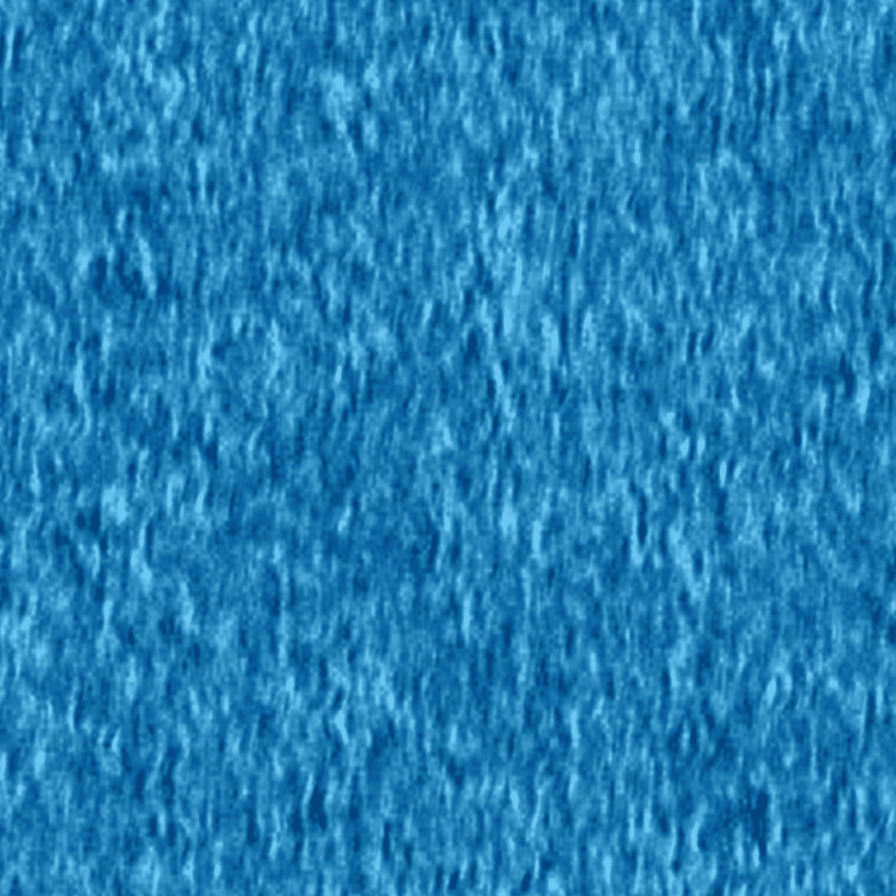
Write a WebGL 1 fragment shader that draws this texture.

```glsl
precision highp float;
uniform vec2 u_resolution;

#define STREAK_CELLS vec2(112.0, 36.0)
#define FIBRE_CELLS vec2(215.0, 70.0)
#define GRAIN_CELLS vec2(190.0, 190.0)
#define PATCH_CELLS vec2(42.0, 34.0)
#define CLOUD_CELLS vec2(7.0, 9.0)
#define LEAN 0.05
#define WOBBLE 0.004
#define RELIEF 0.4
#define CONTRAST 1.62

float hash(vec2 p) {
  return fract(sin(dot(p, vec2(127.1, 311.7))) * 43758.5453);
}

// Smooth value noise in -1..1
float noise(vec2 p) {
  vec2 cell = floor(p);
  vec2 f = smoothstep(0.0, 1.0, fract(p));
  float low = mix(hash(cell), hash(cell + vec2(1.0, 0.0)), f.x);
  float high = mix(hash(cell + vec2(0.0, 1.0)), hash(cell + 1.0), f.x);
  return 2.0 * mix(low, high, f.y) - 1.0;
}

// One column of noise, shifted vertically by its own random offset
float column(float id, float y, float seed) {
  y += 17.0 * hash(vec2(id, seed));
  float row = floor(y);
  float a = hash(vec2(id + seed, row));
  float b = hash(vec2(id + seed, row + 1.0));
  return 2.0 * mix(a, b, smoothstep(0.0, 1.0, y - row)) - 1.0;
}

// Staggered vertical threads in -1..1
float threads(vec2 p, float seed) {
  float id = floor(p.x);
  float blend = smoothstep(0.0, 1.0, p.x - id);
  return mix(column(id, p.y, seed), column(id + 1.0, p.y, seed), blend);
}

// Blue ramp from shaded to lit thread
vec3 dye(float level) {
  vec3 navy = vec3(0.01, 0.32, 0.55);
  vec3 deep = vec3(0.04, 0.40, 0.63);
  vec3 blue = vec3(0.08, 0.46, 0.67);
  vec3 azure = vec3(0.15, 0.53, 0.73);
  vec3 sky = vec3(0.23, 0.61, 0.80);
  vec3 pale = vec3(0.36, 0.73, 0.90);
  vec3 color = mix(navy, deep, clamp((level + 1.81) / 0.8, -0.6, 1.0));
  color = mix(color, blue, clamp((level + 1.01) / 0.68, 0.0, 1.0));
  color = mix(color, azure, clamp((level + 0.33) / 0.66, 0.0, 1.0));
  color = mix(color, sky, clamp((level - 0.33) / 0.71, 0.0, 1.0));
  return mix(color, pale, clamp((level - 1.04) / 0.84, 0.0, 1.4));
}

void main() {
  vec2 uv = gl_FragCoord.xy / u_resolution.y;

  // Threads lean and waver slightly
  vec2 p = uv;
  p.x += WOBBLE * noise(uv * vec2(24.0, 30.0) + 61.0) - LEAN * uv.y + 0.1;

  // Raised threads with a shaded side, uneven in strength
  vec2 q = p * STREAK_CELLS;
  float streak = threads(q, 3.0) - RELIEF * threads(q + vec2(0.9, 0.2), 3.0);
  streak *= 1.0 + 0.5 * noise(uv * vec2(18.0, 16.0) + 37.0);

  // Finer fibres, grain and broad tonal drift
  float level = streak;
  level += 0.6 * threads(p * FIBRE_CELLS, 11.0);
  level += 0.4 * noise(uv * GRAIN_CELLS + 5.0);
  level += 0.5 * noise(uv * PATCH_CELLS + 23.0);
  level += 0.2 * noise(uv * CLOUD_CELLS + 47.0);

  gl_FragColor = vec4(clamp(dye(level * CONTRAST), 0.0, 1.0), 1.0);
}
```
